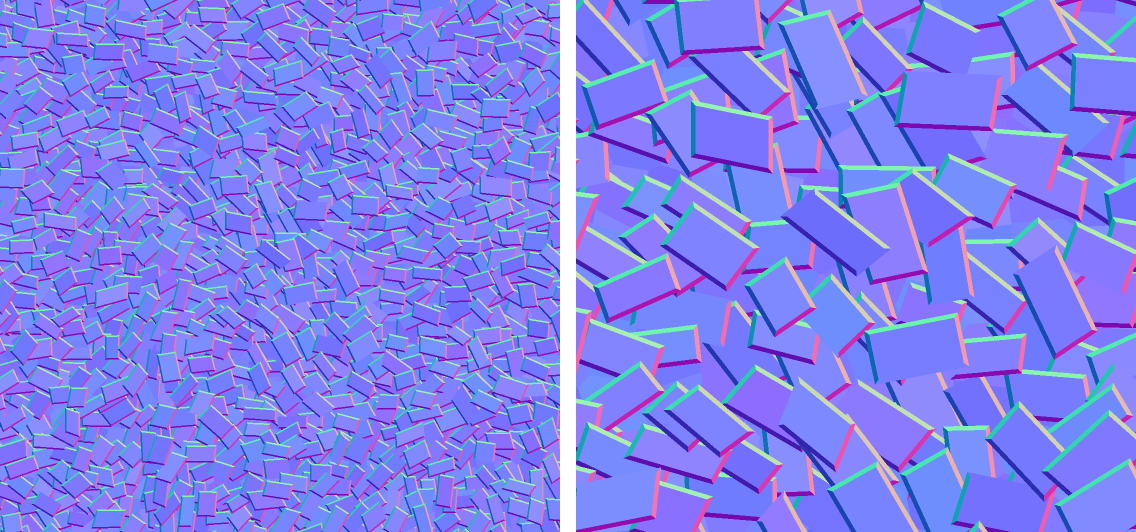
Left, the full canvas; right, a detail of the centre.
Write a WebGL 2 fragment shader that draws this texture map.

```glsl
#version 300 es
precision highp float;

uniform vec2 u_resolution;
out vec4 outColor;

const float TILES_ACROSS = 32.0;
const float BEVEL_WIDTH = 0.085;
const float BEVEL_SLOPE = 0.93;
const float FACE_TILT = 0.15;
const float BARE_SIDES = 0.1;

float hash(vec2 p, float salt) {
    return fract(sin(dot(p, vec2(127.1, 311.7)) + salt * 74.7) * 43758.5453);
}

vec2 hash2(vec2 p, float salt) {
    return vec2(hash(p, salt), hash(p, salt + 0.37));
}

float noise(vec2 p) {
    vec2 i = floor(p);
    vec2 f = smoothstep(0.0, 1.0, fract(p));
    float low = mix(hash(i, 9.0), hash(i + vec2(1.0, 0.0), 9.0), f.x);
    float high = mix(hash(i + vec2(0.0, 1.0), 9.0), hash(i + 1.0, 9.0), f.x);
    return mix(low, high, f.y);
}

mat2 rotation(float angle) {
    float c = cos(angle), s = sin(angle);
    return mat2(c, s, -s, c);
}

// Long axis of a tile: a slow drift plus its own turn
float tileAngle(vec2 id) {
    return (noise(id * 0.13) - 0.5) * 2.4 + (hash(id, 4.0) - 0.5) * 1.7;
}

vec2 faceTilt(vec2 id, float salt) {
    return (hash2(id, salt) - 0.5) * 2.0 * FACE_TILT;
}

// Skewed tile: xy is the surface slope, z is 1 inside and 0 outside
vec3 tile(vec2 offset, vec2 id) {
    mat2 turn = rotation(tileAngle(id));
    vec2 q = offset * turn;
    vec2 halfSize = mix(vec2(0.58, 0.35), vec2(0.95, 0.58), hash2(id, 2.0));
    vec2 skew = (hash2(id, 3.0) - 0.5) * vec2(0.5, 0.3);
    vec2 s = q + skew * q.yx;
    vec2 depth = (halfSize - abs(s)) / sqrt(1.0 + skew * skew);
    float nearest = min(depth.x, depth.y);
    if (nearest < 0.0) return vec3(0.0);

    // Bevel facing outward from the closest side
    bool onEnd = depth.x < depth.y;
    vec2 outward = onEnd ? sign(s.x) * vec2(1.0, skew.x)
                         : sign(s.y) * vec2(skew.y, 1.0);
    float side = onEnd ? sign(s.x) : 2.0 * sign(s.y);
    float bevelled = step(BARE_SIDES, hash(id, 12.0 + side));
    float bevel = bevelled * step(nearest, BEVEL_WIDTH);
    vec2 slope = mix(faceTilt(id, 5.0), turn * normalize(outward) * BEVEL_SLOPE, bevel);
    return vec3(slope, 1.0);
}

// Slope of the topmost tile; bare ground takes the tilt of its nearest cell
vec2 surfaceSlope(vec2 p) {
    vec2 cell = floor(p);
    vec2 slope = vec2(0.0), ground = vec2(0.0);
    float top = -1.0, closest = 100.0;
    for (int y = -2; y <= 2; y++) {
        for (int x = -2; x <= 2; x++) {
            vec2 id = cell + vec2(x, y);
            vec2 offset = p - id - 0.5 - (hash2(id, 1.0) - 0.5) * 0.75;
            float gap = dot(offset, offset);
            if (gap < closest) {
                closest = gap;
                ground = faceTilt(id, 6.0);
            }
            float height = hash(id, 7.0);
            if (height > top && gap < 2.2) {
                vec3 hit = tile(offset, id);
                if (hit.z > 0.5) {
                    top = height;
                    slope = hit.xy;
                }
            }
        }
    }
    return top < 0.0 ? ground : slope;
}

vec3 normalColor(vec2 slope) {
    float up = sqrt(max(0.0, 1.0 - dot(slope, slope)));
    return 0.5 + 0.5 * vec3(slope, up);
}

void main() {
    // Four samples per pixel smooth the edges
    vec3 color = vec3(0.0);
    for (int i = 0; i < 4; i++) {
        vec2 shift = vec2(i % 2, i / 2) * 0.5 - 0.25;
        vec2 p = (gl_FragCoord.xy + shift) / u_resolution.x * TILES_ACROSS;
        color += normalColor(surfaceSlope(p));
    }
    outColor = vec4(color * 0.25, 1.0);
}
```
